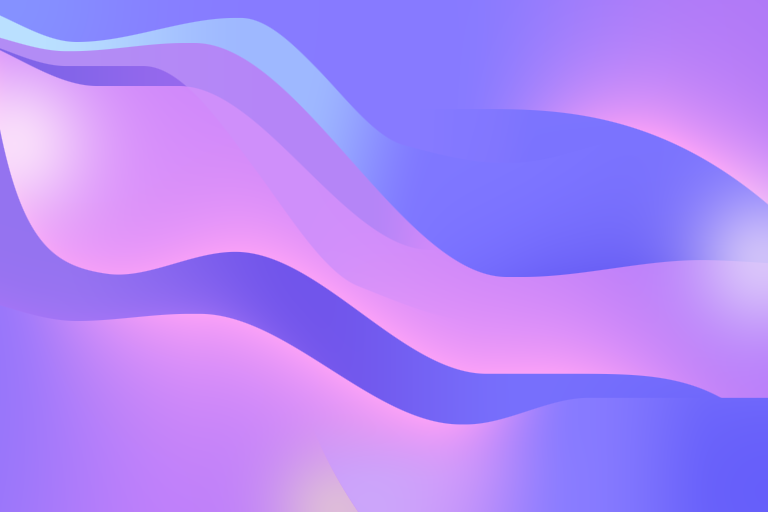
Write a WebGL 2 fragment shader that draws this background.

```glsl
#version 300 es
precision highp float;
uniform vec2 u_resolution;
out vec4 outColor;

// Smooth rise from 0 to 1 between a and b
float ramp(float a, float b, float x) { return smoothstep(a, b, x); }

// Antialiased coverage of the side where d is positive
float fill(float d) { return clamp(d / max(fwidth(d), 1e-5) + 0.5, 0.0, 1.0); }

float glow(vec2 p, vec2 center, float falloff) {
  vec2 d = p - center;
  return exp(-dot(d, d) * falloff);
}

// Wave outlines: height of each edge at x
float crestEdge(float x) {
  return 0.998 - 0.08 * ramp(-0.1, 0.15, x) + 0.047 * ramp(0.15, 0.46, x)
    - 0.22 * ramp(0.47, 0.79, x) - 0.063 * ramp(0.62, 0.98, x) + 0.055 * ramp(1.0, 1.28, x);
}
float ridgeEdge(float x) { return 0.787 - 0.83 * pow(max(x - 0.95, 0.0), 2.5); }
float bandEdge(float x) {
  return 0.944 - 0.044 * ramp(-0.1, 0.13, x) + 0.016 * ramp(0.14, 0.36, x)
    - 0.457 * ramp(0.38, 0.99, x) + 0.033 * ramp(1.02, 1.37, x) - 0.01 * ramp(1.37, 1.6, x);
}
float foldEdge(float x) {
  return 0.929 - 0.058 * ramp(-0.1, 0.13, x) - 0.38 * ramp(0.28, 0.7, x) - 0.12 * ramp(0.5, 0.95, x);
}
float veilEdge(float x) {
  return 0.937 - 0.105 * ramp(-0.12, 0.19, x) - 0.32 * ramp(0.35, 0.84, x);
}
float ribbonTop(float x) {
  return 0.457 + 0.29 * exp(-17.0 * x) + 0.051 * ramp(0.21, 0.46, x)
    - 0.238 * ramp(0.46, 0.95, x) - 3.25 * pow(max(x - 1.1, 0.0), 3.6);
}
float ribbonBottom(float x) {
  return 0.435 - 0.062 * ramp(-0.15, 0.15, x) + 0.014 * ramp(0.15, 0.37, x)
    - 0.216 * ramp(0.39, 0.9, x) + 0.052 * ramp(0.91, 1.15, x);
}

void main() {
  vec2 p = gl_FragCoord.xy / u_resolution * vec2(1.5, 1.0);
  float x = p.x, y = p.y;
  vec3 pink = vec3(0.98, 0.63, 0.97);
  vec3 blue = vec3(0.49, 0.46, 1.0);

  float crest = crestEdge(x), ridge = ridgeEdge(x), band = bandEdge(x);
  float fold = foldEdge(x), veil = veilEdge(x);
  float top = ribbonTop(x), bottom = ribbonBottom(x);

  // Sky with a pink haze over the right ridge
  vec3 color = mix(vec3(0.53, 0.48, 1.0), vec3(0.68, 0.47, 0.97), ramp(0.9, 1.5, x + 0.2 * (y - 0.8)));
  color = mix(color, vec3(0.52, 0.57, 1.0), glow(p, vec2(0.0, 1.0), 14.0));
  color = mix(color, pink, exp(-8.5 * max(y - ridge, 0.0)) * ramp(0.88, 1.32, x));

  // Blue hollow, then the pale crest that fades into it
  vec3 sea = mix(blue, vec3(0.41, 0.37, 0.96), exp(-9.0 * max(y - band, 0.0)) * ramp(0.75, 1.1, x));
  color = mix(color, sea, fill(ridge - y) * ramp(0.78, 1.05, x));
  vec3 pale = mix(vec3(0.73, 0.88, 1.0), vec3(0.62, 0.72, 1.0), ramp(0.05, 0.5, x));
  vec3 crestColor = mix(pale, sea + 0.012, ramp(0.58, 0.86, x + 0.25 * (0.75 - y)));
  color = mix(color, crestColor, fill(crest - y) * (1.0 - ramp(1.0, 1.25, x)));

  // Pink body, warmest along the ribbon
  vec3 body = mix(vec3(0.79, 0.52, 0.98), vec3(0.69, 0.47, 0.98), ramp(0.85, 1.4, x));
  body = mix(body, pink, exp(-8.0 * max(y - top, 0.0)) * (1.0 - 0.75 * ramp(1.05, 1.45, x)));
  body = mix(body, vec3(0.87, 0.58, 0.98), 0.5 * glow(p, vec2(0.2, 0.68), 20.0));
  body = mix(body, vec3(0.98, 0.88, 0.98), 0.95 * glow(p, vec2(0.03, 0.72), 45.0));

  // Translucent veils over the body
  vec3 lilac = mix(vec3(0.81, 0.56, 0.98), body, ramp(0.55, 0.95, x));
  vec3 violet = mix(vec3(0.70, 0.55, 0.96), vec3(0.71, 0.52, 0.97), ramp(0.1, 0.6, x));
  violet = mix(violet, body, ramp(0.72, 0.87, x));
  vec3 sliver = mix(vec3(0.50, 0.39, 0.91), vec3(0.59, 0.41, 0.93), ramp(0.05, 0.38, x));
  vec3 inner = mix(violet, lilac, fill(veil - y));
  inner = mix(inner, mix(sliver, body, fill(veil - y)), fill(fold - y));
  color = mix(color, inner, fill(band - y));

  // Dark ribbon, hazy toward the left and lower rim
  vec3 ribbon = mix(vec3(0.58, 0.45, 0.94), vec3(0.44, 0.33, 0.92), ramp(0.1, 0.58, x));
  ribbon = mix(ribbon, vec3(0.47, 0.44, 0.99), ramp(0.6, 1.05, x));
  ribbon = mix(ribbon, vec3(0.66, 0.46, 0.97),
    0.7 * exp(-20.0 * max(y - bottom, 0.0)) * (1.0 - ramp(0.3, 0.75, x)));
  ribbon = mix(ribbon, vec3(0.40, 0.37, 0.98), glow(p, vec2(1.5, 0.04), 12.0));
  color = mix(color, ribbon, fill(top - y));

  // Lower field
  vec3 low = mix(vec3(0.59, 0.46, 0.98), vec3(0.73, 0.49, 0.98), ramp(-0.05, 0.42, x + 0.3 * (0.2 - y)));
  low = mix(low, vec3(0.53, 0.48, 1.0), ramp(0.75, 1.12, x));
  low = mix(low, pink, exp(-6.5 * max(bottom - y, 0.0)) * ramp(-0.05, 0.4, x) * (1.0 - ramp(0.82, 1.14, x)));

  // Soft curved crease with a warm light at its foot
  float crease = 0.7 - 0.68 * y + 0.85 * y * y;
  float right = fill(x - crease) * (1.0 - ramp(0.06, 0.2, y));
  low = mix(low, vec3(0.88, 0.76, 0.84), 0.9 * glow(p, vec2(0.66, 0.0), 65.0) * (1.0 - right));
  low = mix(low, vec3(0.80, 0.67, 0.98), 0.85 * right * glow(p, vec2(0.72, 0.0), 22.0));
  low = mix(low, ribbon, ramp(1.12, 1.4, x));
  color = mix(color, low, fill(bottom - y));

  // Pale light at the right border
  color = mix(color, vec3(0.88, 0.82, 0.98), 0.85 * glow(p, vec2(1.49, 0.49), 48.0));
  outColor = vec4(color, 1.0);
}
```
